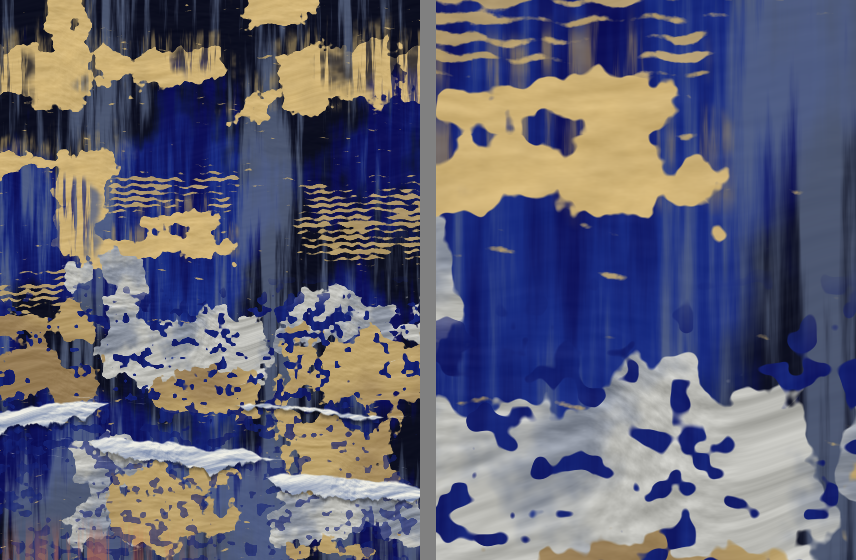
Left, the full canvas; right, a detail of the centre.
Give the GLSL for this texture, as a Shadertoy shader.

```glsl
// Abstract knife painting: torn gold leaf over streaked navy above,
// bronze and grey planes with thick white ridges below.
// Rectangles lay out the paint; layered noise tears, streaks and lights it.

const vec3 INK = vec3(.045, .055, .12);
const vec3 NAVY = vec3(.05, .06, .34);
const vec3 COBALT = vec3(.10, .18, .52);
const vec3 SLATE = vec3(.36, .41, .52);
const vec3 GOLD = vec3(.80, .69, .46);
const vec3 BRONZE = vec3(.58, .48, .33);
const vec3 PALE = vec3(.73, .73, .71);
const vec3 WHITE = vec3(.92, .92, .89);
const vec3 CORAL = vec3(.78, .42, .30);
const float EDGE = .0022;

// Paint areas: centre and half size, in canvas heights
const vec4 LEAF[10] = vec4[10](
  vec4(.06, .87, .08, .04), vec4(.11, .96, .025, .05),
  vec4(.285, .88, .09, .022), vec4(.46, .81, .04, .025),
  vec4(.64, .865, .13, .055), vec4(.08, .71, .11, .006),
  vec4(.145, .64, .042, .09), vec4(.305, .558, .11, .015),
  vec4(.31, .61, .10, .01), vec4(.5, .98, .05, .03));
const vec4 PLANES[7] = vec4[7](
  vec4(.08, .325, .10, .038), vec4(.35, .295, .09, .038),
  vec4(.60, .205, .10, .052), vec4(.31, .10, .13, .068),
  vec4(.63, .345, .13, .05), vec4(.07, .42, .09, .022),
  vec4(.60, .015, .09, .02));
const vec4 GREYS[6] = vec4[6](
  vec4(.34, .375, .13, .06), vec4(.215, .43, .03, .10),
  vec4(.63, .43, .13, .04), vec4(.63, .085, .13, .045),
  vec4(.18, .12, .04, .08), vec4(.14, .51, .025, .008));
// Ridges: start x, end x, height at start, rise
const vec4 RIDGES[4] = vec4[4](
  vec4(-.05, .20, .248, .035), vec4(.15, .50, .212, -.03),
  vec4(.47, .80, .15, -.03), vec4(.41, .72, .275, -.02));

float hash(vec2 p) {
  vec3 q = fract(p.xyx * .1031);
  q += dot(q, q.yzx + 33.33);
  return fract((q.x + q.y) * q.z);
}

float noise(vec2 p) {
  vec2 i = floor(p), f = fract(p);
  f = f * f * (3. - 2. * f);
  return mix(mix(hash(i), hash(i + vec2(1, 0)), f.x),
             mix(hash(i + vec2(0, 1)), hash(i + 1.), f.x), f.y);
}

float fbm(vec2 p) {
  float sum = 0., amp = .52;
  for (int i = 0; i < 5; i++) {
    sum += amp * noise(p);
    p = mat2(1.6, 1.2, -1.2, 1.6) * p + 7.3;
    amp *= .5;
  }
  return sum;
}

// Positive inside the rectangle, capped so noise can pierce it
float inside(vec2 p, vec4 r) {
  vec2 d = abs(p - r.xy) - r.zw;
  return min(.022, -length(max(d, 0.)) - min(max(d.x, d.y), 0.));
}

float tear(vec2 p) {
  return (fbm(p * 17.) - .5) * .11 + (noise(p * vec2(62, 46)) - .5) * .026
       + (noise(p * 130.) - .5) * .012;
}

float leafField(vec2 p) {
  float f = -1.;
  for (int i = 0; i < 10; i++) f = max(f, inside(p, LEAF[i]));
  return f + tear(p);
}

float cover(float f) { return smoothstep(-EDGE, EDGE, f); }

float column(float x, float centre, float width) {
  float d = (x - centre) / width;
  return exp(-d * d);
}

// Scalloped skips left by a chattering knife
float ripples(vec2 p, vec4 area) {
  float wave = sin(p.x * 190. + 4. * noise(p * 18.)) * .8 + 9. * fbm(p * 9.);
  float line = sin(p.y * 520. + wave) * .45 + (fbm(p * vec2(45, 60)) - .5) * 2.4;
  float zone = smoothstep(-.025, .02, inside(p, area) + (fbm(p * 14.) - .5) * .07);
  return smoothstep(0., .4, line - .9 + zone);
}

float bodyHeight(vec2 p) {
  return fbm(p * vec2(24, 75) + 3. * noise(p * 12.));
}

vec3 background(vec2 p) {
  float broad = fbm(p * vec2(20, 3)), fine = fbm(p * vec2(95, 6) + 4.);
  float centre = column(p.x, .34, .15) * smoothstep(.95, .7, p.y);
  vec3 c = mix(NAVY, COBALT, smoothstep(.42, .7, broad * .6 + fine * .4 + .1 * centre));
  float dark = fbm(p * vec2(6, 5) + 2.) + .16 * smoothstep(.7, 1., p.y)
             + .1 * smoothstep(.48, .56, p.x) - .16 * centre;
  c = mix(c, INK, smoothstep(.46, .62, dark + (fine - .5) * .2));
  float worn = .2 * column(p.x, .48, .04) + .15 * column(p.x, .18, .05)
             + .18 * smoothstep(.26, .08, p.y);
  return mix(c, SLATE, .8 * smoothstep(.54, .74, broad * .5 + fine * .5 + worn));
}

// Thick white ridge with a ragged lower edge and a cast shadow
vec3 ridge(vec3 col, vec2 p, vec4 r, float thick, float relief) {
  float t = (p.x - r.x) / (r.y - r.x);
  float ends = smoothstep(0., .12, t) * smoothstep(1., .75, t);
  float y = p.y - r.z - r.w * t - .022 * (fbm(vec2(p.x * 16., r.z * 90.)) - .5);
  float below = thick * ends * (.3 + 1.6 * fbm(p * vec2(45, 14)));
  float body = min(thick * ends * .5 - y, y + below) + noise(p * 90.) * .004 - .004;
  col *= 1. - .4 * smoothstep(-.012, 0., body) * step(y, 0.) * ends;
  float light = clamp(.72 + relief * 2.2 + y * 12., 0., 1.);
  return mix(col, mix(SLATE * 1.3, WHITE, light), cover(body));
}

void mainImage(out vec4 fragColor, in vec2 fragCoord) {
  vec2 p = fragCoord / iResolution.xy * vec2(.75, 1);
  float streak = fbm(p * vec2(120, 9));
  float relief = bodyHeight(p) - bodyHeight(p + vec2(-.002, .004));
  vec3 col = background(p);

  // Dry smears, ripples, then the torn leaf
  float smear = smoothstep(-.03, .02, leafField(p - vec2(0, .025)));
  col = mix(col, GOLD * .8, .65 * smear * smoothstep(.42, .68, streak));
  vec3 gold = GOLD * (.95 + .12 * fbm(p * 40.)) + relief * .12;
  float skips = max(ripples(p, vec4(.31, .655, .10, .03)),
                max(ripples(p, vec4(.64, .61, .11, .065)),
                    ripples(p, vec4(.05, .48, .06, .025))));
  col = mix(col, gold * .93, skips * .9);
  float dry = smoothstep(.54, .68, fbm(p * 8. + 5.)) * smoothstep(.6, .4, streak);
  col = mix(col, gold, cover(leafField(p)) * (1. - .75 * dry));

  // Grey and bronze planes
  float grey = -1., bronze = -1.;
  for (int i = 0; i < 6; i++) grey = max(grey, inside(p, GREYS[i]));
  for (int i = 0; i < 7; i++) bronze = max(bronze, inside(p, PLANES[i]));
  vec3 pale = mix(PALE, SLATE, .55 * smoothstep(.5, .72, fbm(p * 15.))) + relief * .4;
  col = mix(col, pale, cover(grey + tear(p + 3.1)));
  vec3 metal = mix(BRONZE, GOLD * .92, smoothstep(.35, .68, fbm(p * 6. + 1.)));
  col = mix(col, metal + relief * .15, cover(bronze + tear(p + 6.7)));

  // Blue flecks and a coral blush
  float fleck = noise(p * vec2(58, 72)) * .5 + noise(p * 125.) * .3 + fbm(p * 9.) * .4;
  float zone = smoothstep(.52, .44, p.y) * mix(.6, 1., smoothstep(.16, .32, p.y));
  col = mix(col, mix(NAVY, COBALT, streak), smoothstep(.73, .77, fleck) * zone);
  float blush = smoothstep(.09, 0., p.y) * column(p.x, .15, .15);
  col = mix(col, CORAL, .6 * blush * smoothstep(.4, .65, streak));

  for (int i = 0; i < 4; i++)
    col = ridge(col, p, RIDGES[i], i == 3 ? .007 : .022, relief);
  fragColor = vec4(clamp(col + relief * .05, 0., 1.), 1);
}
```
